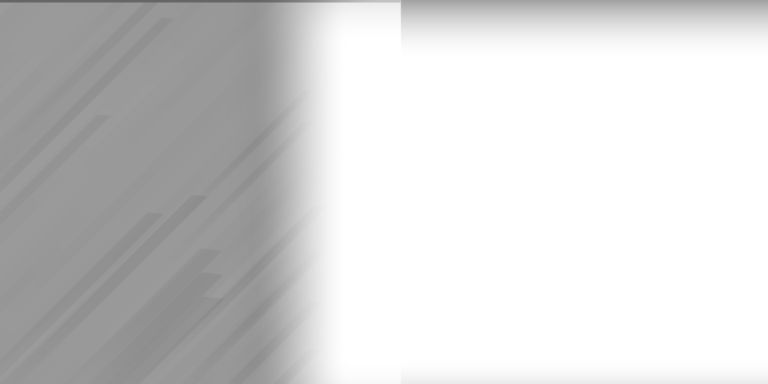
This background is drawn by a WebGL 1 fragment shader. Its source:

```glsl
precision highp float;

uniform vec2 u_resolution;

const float PANEL_GRAY = 0.598;
const float LINE_GRAY = 0.40;
const float LINE_END_GRAY = 0.76;
const float LINE_HEIGHT = 0.0065;
const float FADE_START = 0.325;
const float FADE_END = 0.455;
const float SEAM_X = 0.522;
const float STREAK_DEPTH = 0.036;
const float GRAIN_DEPTH = 0.022;
const float GRAIN_BANDS = 22.0;
const float TIP_SLANT = 0.8;

float hash(vec2 p) {
  vec3 q = fract(vec3(p.xyx) * 0.1031);
  q += dot(q, q.yzx + 33.33);
  return fract((q.x + q.y) * q.z);
}

// Faint diagonal bands, each broken into pieces of random tone
float grain(vec2 d) {
  float row = d.x * GRAIN_BANDS;
  float band = floor(row);
  float run = d.y * 1.6 + 3.0 * hash(vec2(band + 60.0, 7.0));
  float cell = floor(run);
  float blend = smoothstep(0.0, 0.9, fract(run));
  float tone = mix(hash(vec2(band + 60.0, cell + 11.0)),
                   hash(vec2(band + 60.0, cell + 12.0)), blend);
  float edge = smoothstep(0.0, 0.12, fract(row)) * smoothstep(1.0, 0.88, fract(row));
  return (tone - 0.5) * edge;
}

// A row of slanted streaks: d and first hold (across, along)
float streaks(vec2 d, vec2 first, vec2 stride, float count, float width, float len) {
  float soft = 1.5 / u_resolution.y;
  float sum = 0.0;
  for (int i = 0; i < 4; i++) {
    float n = float(i);
    if (n >= count) break;
    vec2 q = d - first - stride * n;
    float body = smoothstep(soft, -soft, abs(q.x) - 0.5 * width);
    float past = q.y + TIP_SLANT * q.x;
    float tip = smoothstep(soft, -soft, past);
    float tail = smoothstep(-len, -0.3 * len, past);
    sum += body * tip * tail * mix(0.7, 1.0, hash(first * 50.0 + n + 80.0));
  }
  return sum;
}

// Shade falling off from an edge
float edgeShade(float dist, float reach) {
  float t = clamp(1.0 - dist / reach, 0.0, 1.0);
  return t * t;
}

void main() {
  vec2 uv = gl_FragCoord.xy / u_resolution;
  vec2 p = uv * vec2(2.0, 1.0);
  vec2 d = vec2(p.y - p.x, p.x + p.y);
  float px = 1.0 / u_resolution.x;

  // Gray panel with streak groups: upper left, middle, lower middle, right
  float marks = streaks(d, vec2(0.43, 0.97), vec2(0.085, 0.42), 4.0, 0.036, 1.3);
  marks += streaks(d, vec2(0.04, 0.85), vec2(-0.07, 0.16), 2.0, 0.045, 1.2);
  marks += streaks(d, vec2(-0.20, 0.90), vec2(-0.065, -0.06), 3.0, 0.064, 0.9);
  marks += streaks(d, vec2(-0.04, 1.57), vec2(-0.08, -0.08), 2.0, 0.026, 0.8);
  marks += streaks(d, vec2(-0.37, 1.30), vec2(-0.12, -0.13), 4.0, 0.036, 1.0);
  float gray = PANEL_GRAY - STREAK_DEPTH * marks + GRAIN_DEPTH * grain(d);
  gray -= 0.02 * smoothstep(0.29, 0.36, uv.x);

  // Fade to white
  float shade = mix(gray, 1.0, smoothstep(FADE_START, FADE_END, uv.x));

  // Top and bottom shadows, deeper right of the seam
  float right = smoothstep(-px, px, uv.x - SEAM_X);
  float white = smoothstep(0.34, 0.44, uv.x);
  float top = edgeShade(1.0 - uv.y, mix(0.12, 0.16, right));
  float bottom = edgeShade(uv.y, 0.07);
  shade -= white * (mix(0.09, 0.37, right) * top + mix(0.03, 0.08, right) * bottom);

  // Dark line along the top of the left part
  float line = smoothstep(-px, px, LINE_HEIGHT - (1.0 - uv.y)) * (1.0 - right);
  float lineGray = mix(LINE_GRAY, LINE_END_GRAY, smoothstep(0.33, 0.5, uv.x));
  shade = mix(shade, lineGray, line);

  gl_FragColor = vec4(vec3(shade), 1.0);
}
```
